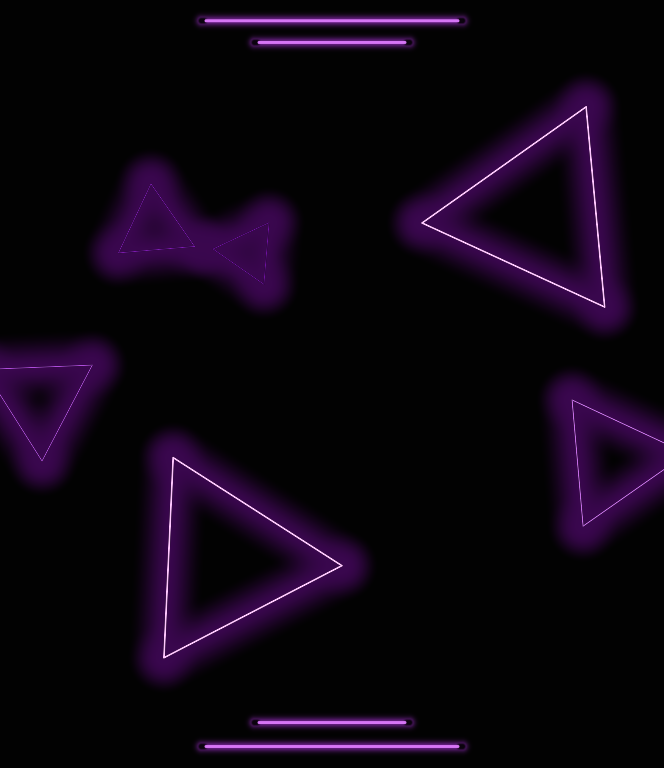
A WebGL 2 fragment shader for this background:

```glsl
#version 300 es
precision highp float;

uniform vec2 u_resolution;
out vec4 fragColor;

float segmentDistance(vec2 p, vec2 a, vec2 b) {
    vec2 ap = p - a, ab = b - a;
    return length(ap - ab * clamp(dot(ap, ab) / dot(ab, ab), 0.0, 1.0));
}

vec2 polar(float angle) {
    return vec2(cos(angle), sin(angle));
}

float coverage(float d, float pixel) {
    return clamp(0.5 - d / pixel, 0.0, 1.0);
}

// Centre, circumradius and angle of each triangle
const vec4 triangles[6] = vec4[6](
    vec4(0.7000, 0.7236, 0.1511, 3.234),
    vec4(0.2014, 0.7035, 0.0574, 1.655),
    vec4(0.3238, 0.6719, 0.0465, 3.058),
    vec4(0.0514, 0.4811, 0.0814, -1.530),
    vec4(0.7995, 0.4012, 0.0952, 0.087),
    vec4(0.2947, 0.2704, 0.1506, -0.046)
);

void main() {
    vec2 p = gl_FragCoord.xy / u_resolution.y;
    float pixel = 1.0 / u_resolution.y;
    float middle = 0.5 * u_resolution.x / u_resolution.y;

    // Soft glow and thin outline of the triangles
    float dark = 1.0;
    vec3 outline = vec3(0.0);
    float outlineMask = 0.0;
    for (int i = 0; i < 6; i++) {
        vec4 t = triangles[i];
        float nearest = 1.0;
        for (int k = 0; k < 3; k++) {
            float angle = t.w + float(k) * 2.0944;
            vec2 a = t.xy + t.z * polar(angle);
            vec2 b = t.xy + t.z * polar(angle + 2.0944);
            float d = segmentDistance(p, a, b);
            nearest = min(nearest, d);
            dark *= smoothstep(-0.002, 0.049, d);
        }
        // Larger triangles have wider, whiter lines
        float strength = smoothstep(0.04, 0.15, t.z);
        float line = coverage(nearest - mix(0.0005, 0.0013, strength), pixel);
        vec3 lineColor = mix(vec3(0.54, 0.08, 0.80), vec3(1.0, 0.78, 1.0), strength);
        outline = mix(outline, lineColor, line);
        outlineMask = max(outlineMask, line);
    }
    vec3 color = vec3(0.006) + vec3(0.22, 0.02, 0.30) * (1.0 - dark);
    color = mix(color, outline, outlineMask);

    // Two neon bars at the top and two at the bottom
    for (int i = 0; i < 4; i++) {
        bool top = i < 2;
        bool inner = i % 2 == 1;
        float inset = inner ? (top ? 0.0553 : 0.0592) : (top ? 0.0270 : 0.0280);
        float halfLength = inner ? 0.101 : 0.170;
        vec2 q = p - vec2(middle, top ? 1.0 - inset : inset);
        float d = length(vec2(max(abs(q.x) - halfLength, 0.0), q.y));

        float halo = exp(-pow(d / 0.0065, 2.0));
        color += vec3(0.42, 0.12, 0.54) * halo;

        // Dark sockets at the ends, bright tube between them
        float socket = smoothstep(0.0055, 0.002, d)
                     * smoothstep(halfLength - 0.009, halfLength - 0.003, abs(q.x));
        color *= 1.0 - 0.9 * socket;
        vec2 reach = vec2(halfLength - 0.006, 0.0);
        float tube = coverage(segmentDistance(q, -reach, reach) - 0.0019, pixel);
        color = mix(color, vec3(0.84, 0.46, 0.96), tube);
    }

    fragColor = vec4(color, 1.0);
}
```
